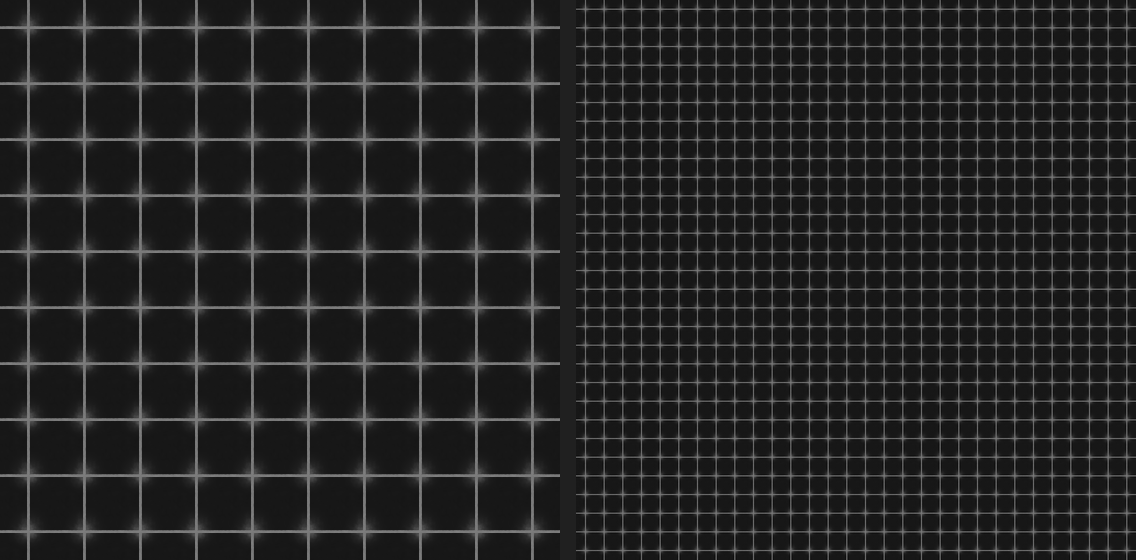
Left, the tile; right, the same tile 3 across and 3 down.
Give the GLSL for this pattern, as a three.js fragment shader.

```glsl
// Ten by ten grid of grey lines on near-black, with smoky glows at the crossings.
varying vec2 vUv;

const float REPEATS = 10.0;
const vec2 CROSSING = vec2(0.508, 0.506);  // place of the crossing in a cell
const float LINE_HALF_WIDTH = 0.024;       // in cells
const float EDGE_SOFTNESS = 0.010;
const vec3 GROUND = vec3(0.09);
const vec3 LINE = vec3(0.485);
const vec3 GLOW = vec3(0.25);

// Pseudo-random unit gradient for a lattice point
vec2 gradientAt(vec2 lattice, float period) {
  vec2 wrapped = mod(lattice, period);
  float h = fract(sin(dot(wrapped, vec2(127.1, 311.7)) + period) * 4375.85);
  return vec2(cos(6.2832 * h), sin(6.2832 * h));
}

// Gradient noise that wraps once per cell, about -0.7 to 0.7
float wrappedNoise(vec2 cell, float period) {
  vec2 p = cell * period;
  vec2 i = floor(p);
  vec2 f = p - i;
  vec2 u = f * f * f * (f * (f * 6.0 - 15.0) + 10.0);
  float a = dot(gradientAt(i, period), f);
  float b = dot(gradientAt(i + vec2(1.0, 0.0), period), f - vec2(1.0, 0.0));
  float c = dot(gradientAt(i + vec2(0.0, 1.0), period), f - vec2(0.0, 1.0));
  float d = dot(gradientAt(i + vec2(1.0, 1.0), period), f - vec2(1.0, 1.0));
  return mix(mix(a, b, u.x), mix(c, d, u.x), u.y);
}

// Sum of wrapped octaves
float smoke(vec2 cell, float period) {
  float sum = 0.0;
  float amplitude = 1.0;
  for (int octave = 0; octave < 3; octave++) {
    sum += amplitude * wrappedNoise(cell, period);
    amplitude *= 0.6;
    period *= 2.0;
  }
  return sum;
}

// Glow around the crossing, reaching further up than down
float crossingGlow(vec2 offset, float grain) {
  float stretch = offset.y > 0.0 ? 0.86 : 1.25;
  float distance = length(offset * vec2(1.0, stretch));
  float ragged = max(distance + 0.055 * grain, 0.0);
  float fade = 1.0 - smoothstep(0.32, 0.48, distance);
  return exp(-pow(ragged / 0.16, 1.7)) * fade;
}

// Coverage of a straight line at a given distance from its centre
float lineMask(float distance, float halfWidth) {
  return 1.0 - smoothstep(halfWidth - EDGE_SOFTNESS, halfWidth + EDGE_SOFTNESS, distance);
}

void main() {
  vec2 cell = vUv * REPEATS;
  vec2 offset = fract(cell - CROSSING + 0.5) - 0.5;
  float grain = smoke(cell, 8.0);
  float speckle = wrappedNoise(cell, 24.0);

  // Ground with smoke
  vec3 color = GROUND + 0.006 * grain;
  color += GLOW * crossingGlow(offset, grain) * (1.0 + 0.2 * speckle);

  // Slightly worn lines
  vec2 axisDistance = abs(offset);
  float worn = LINE_HALF_WIDTH + 0.003 * speckle;
  float grid = max(lineMask(axisDistance.x, worn), lineMask(axisDistance.y, worn));
  color = mix(color, LINE + 0.03 * grain, grid);

  gl_FragColor = vec4(color, 1.0);
}
```
